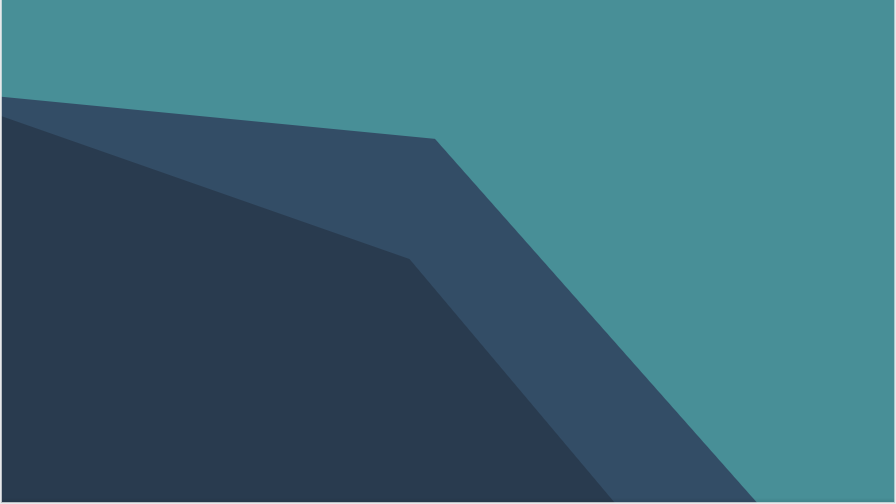
Write a Shadertoy shader that draws this background.

```glsl
const vec3 TEAL  = vec3(0.282, 0.561, 0.592);
const vec3 SLATE = vec3(0.200, 0.302, 0.400);
const vec3 NAVY  = vec3(0.161, 0.231, 0.310);
const vec3 PAPER = vec3(0.910, 0.915, 0.920);
const vec2 CANVAS = vec2(16.0 / 9.0, 1.0);

// Signed distance to the line a-b, negative on its right-hand side
float lineDistance(vec2 p, vec2 a, vec2 b) {
    vec2 d = normalize(b - a);
    return dot(p - a, vec2(-d.y, d.x));
}

// Convex region below the bent line a-b-c
float ridgeDistance(vec2 p, vec2 a, vec2 b, vec2 c) {
    return max(lineDistance(p, a, b), lineDistance(p, b, c));
}

// Rectangle spanning two opposite corners
float frameDistance(vec2 p, vec2 low, vec2 high) {
    vec2 d = max(low - p, p - high);
    return max(d.x, d.y);
}

// Antialiased coverage of a signed distance
float coverage(float dist, float pixel) {
    return clamp(0.5 - dist / pixel, 0.0, 1.0);
}

void mainImage(out vec4 fragColor, in vec2 fragCoord) {
    vec2 p = fragCoord / iResolution.xy * CANVAS;
    float pixel = 1.0 / iResolution.y;

    // Two nested ridges over a flat field
    float outer = ridgeDistance(p, vec2(0.0046, 0.8079), vec2(0.8630, 0.7245), vec2(1.5023, 0.0023));
    float inner = ridgeDistance(p, vec2(0.0046, 0.7690), vec2(0.8125, 0.4861), vec2(1.2199, 0.0023));
    vec3 color = mix(TEAL, SLATE, coverage(outer, pixel));
    color = mix(color, NAVY, coverage(inner, pixel));

    // Faint shade along the foot
    color *= 1.0 - 0.08 * (1.0 - smoothstep(0.003, 0.014, p.y));

    // Thin pale margin on the left, right and bottom
    float frame = frameDistance(p, vec2(0.0035, 0.0035), vec2(1.7745, 1.1));
    color = mix(PAPER, color, coverage(frame, pixel));

    fragColor = vec4(color, 1.0);
}
```
